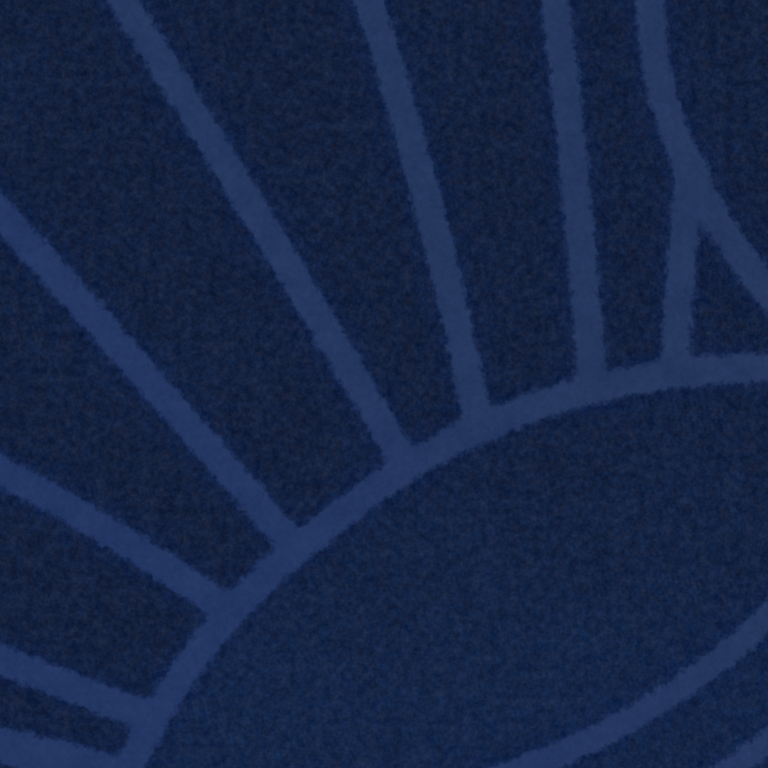
A three.js fragment shader for this texture:

```glsl
varying vec2 vUv;

#define HALF_WIDTH 0.0190
#define EDGE_SOFT 0.0050
#define EDGE_WOBBLE 0.0075
#define FILLET 0.014
#define RIM_CENTER vec2(0.998, -0.402)
#define RIM_RADIUS 0.923
#define BOWL_CENTER vec2(0.374, 0.853)
#define GRAIN 0.068
#define GROUND vec3(0.079, 0.127, 0.236)
#define GROUND_BLUE vec3(0.082, 0.149, 0.280)
#define HALO vec3(0.064, 0.130, 0.278)
#define STROKE vec3(0.145, 0.214, 0.373)

vec2 gradientAt(vec2 cell) {
  float h = fract(sin(dot(cell, vec2(127.1, 311.7))) * 43758.5);
  return vec2(cos(6.2832 * h), sin(6.2832 * h));
}

float gradientNoise(vec2 p) {
  vec2 i = floor(p), f = fract(p);
  vec2 w = f * f * f * (f * (f * 6.0 - 15.0) + 10.0);
  vec2 e = vec2(1.0, 0.0);
  float low = mix(dot(gradientAt(i), f), dot(gradientAt(i + e), f - e), w.x);
  float high = mix(dot(gradientAt(i + e.yx), f - e.yx),
                   dot(gradientAt(i + 1.0), f - 1.0), w.x);
  return mix(low, high, w.y);
}

// Octaves are rotated so the lattice does not show.
float fiberNoise(vec2 p) {
  float sum = 0.0, gain = 0.6;
  for (int i = 0; i < 3; i++) {
    sum += gain * gradientNoise(p);
    p = mat2(1.44, 1.08, -1.08, 1.44) * p + 17.3;
    gain *= 0.85;
  }
  return sum;
}

float smoothMin(float a, float b) {
  float h = max(FILLET - abs(a - b), 0.0) / FILLET;
  return min(a, b) - h * h * FILLET * 0.25;
}

float ring(vec2 p, vec2 center, float radius) {
  return abs(length(p - center) - radius);
}

// Rim radius dips slightly along its left shoulder.
float rimRadius(vec2 p) {
  vec2 q = p - RIM_CENTER;
  float turn = (atan(-q.x, q.y) - 0.66) / 0.13;
  return RIM_RADIUS - 0.005 * exp(-turn * turn);
}

// Bowed spoke rooted on the rim; angles are measured left from vertical.
float spoke(vec2 p, float footAngle, float tilt, float bow, float len) {
  vec2 foot = RIM_CENTER + RIM_RADIUS * vec2(-sin(footAngle), cos(footAngle));
  vec2 q = p - foot;
  float along = dot(q, vec2(-sin(tilt), cos(tilt)));
  float side = dot(q, vec2(cos(tilt), sin(tilt)));
  float d = abs(side - bow * along * along);
  return max(d, HALF_WIDTH + max(-along - 0.008, along - len));
}

// Parabolic stem sweeping right as it descends from the top edge.
float stem(vec2 p) {
  float drop = 1.0 - p.y;
  float slope = 2.12 * drop;
  return abs(p.x - 0.847 - 1.06 * drop * drop) / sqrt(1.0 + slope * slope);
}

float strokes(vec2 p) {
  float d = ring(p, RIM_CENTER, rimRadius(p));
  d = smoothMin(d, spoke(p, 1.130, 1.25, -0.40, 2.0));
  d = smoothMin(d, spoke(p, 1.042, 1.20, 0.0, 2.0));
  d = smoothMin(d, spoke(p, 0.856, 0.955, -0.185, 2.0));
  d = smoothMin(d, spoke(p, 0.728, 0.71, -0.02, 2.0));
  d = smoothMin(d, spoke(p, 0.533, 0.525, -0.03, 2.0));
  d = smoothMin(d, spoke(p, 0.417, 0.195, -0.10, 2.0));
  d = smoothMin(d, spoke(p, 0.249, 0.06, -0.067, 2.0));
  d = smoothMin(d, spoke(p, 0.129, -0.03, 0.16, 0.28));
  d = smoothMin(d, stem(p));
  d = min(d, ring(p, BOWL_CENTER, 0.907) + 0.0025);
  d = min(d, ring(p, BOWL_CENTER, 1.031) + 0.0025);
  return d - HALF_WIDTH;
}

void main() {
  vec2 p = vUv;

  // Woven, ragged outlines
  vec2 wobble = vec2(fiberNoise(p * 72.0), fiberNoise(p * 72.0 + 31.7));
  float d = strokes(p + EDGE_WOBBLE * wobble);
  float ink = 1.0 - smoothstep(-EDGE_SOFT, EDGE_SOFT, d);

  // Ground shifts bluer inside the rim and toward the lower right
  float inside = 1.0 - smoothstep(-0.05, 0.05, length(p - RIM_CENTER) - RIM_RADIUS);
  float cloud = gradientNoise(p * 5.0) + 0.7 * gradientNoise(p * 14.0);
  float blue = inside * (0.2 + 0.8 * smoothstep(0.5, 0.0, p.y));
  vec3 ground = mix(GROUND, GROUND_BLUE, clamp(blue + 0.4 * cloud, 0.0, 1.0));
  ground = mix(ground, HALO, 0.85 * exp(-max(d, 0.0) * 70.0));

  // Strokes are faintly bluer toward the lower left
  float fade = smoothstep(0.4, 1.3, p.x + p.y);
  vec3 thread = STROKE * mix(vec3(0.96, 1.0, 1.04), vec3(1.0, 1.01, 0.98), fade);
  thread += 0.016 * gradientNoise(p * 22.0 + 5.0);
  vec3 color = mix(ground, thread, ink);

  // Cloth nap: clumped fibers, calmer on the strokes
  float nap = fiberNoise(p * 88.0 + 9.0) + 0.3 * gradientNoise(p * 34.0 + 2.0);
  color += GRAIN * nap * mix(1.0, 0.38, ink) * vec3(0.8, 0.9, 1.1);
  float fleck = fiberNoise(p * 65.0 + 57.0);
  color += 0.034 * fleck * (1.0 - ink) * vec3(1.0, 0.15, -0.7);

  gl_FragColor = vec4(color, 1.0);
}
```
